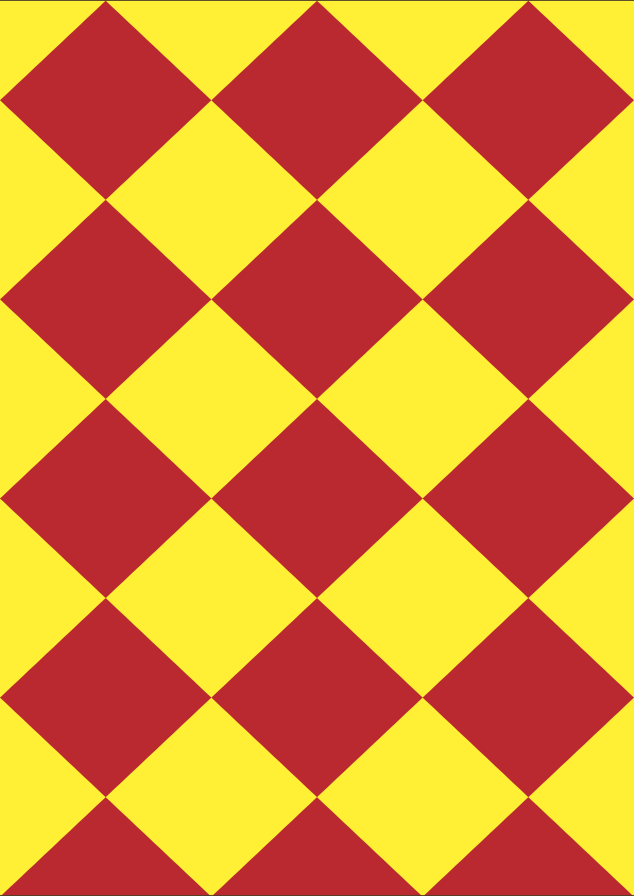
Give the GLSL for this pattern, as a WebGL 2 fragment shader.

```glsl
#version 300 es
precision highp float;
// Harlequin check: red diamonds touching tip to tip on a yellow ground.

#define REPEATS vec2(3.0, 4.5)        // diamonds across and down
#define TOP_OFFSET 0.0008             // gap above the first row, in canvas heights
#define RED vec3(0.73, 0.16, 0.19)
#define YELLOW vec3(1.00, 0.94, 0.21)
#define HAIRLINE vec3(0.30, 0.25, 0.15)
#define HAIRLINE_WIDTH 0.0010         // in canvas heights

uniform vec2 u_resolution;
out vec4 fragColor;

// Positive inside a diamond that spans the whole unit cell.
float diamond(vec2 cell) {
    vec2 p = abs(cell - 0.5);
    return 0.5 - p.x - p.y;
}

void main() {
    vec2 uv = gl_FragCoord.xy / u_resolution;

    // Rows are counted from the top, so the half row falls at the bottom.
    vec2 grid = vec2(uv.x, 1.0 - uv.y - TOP_OFFSET) * REPEATS;

    // One pixel measured across the slanted edge, for smoothing.
    float pixel = length(REPEATS / u_resolution);
    float coverage = clamp(diamond(fract(grid)) / pixel + 0.5, 0.0, 1.0);
    vec3 color = mix(YELLOW, RED, coverage);

    // Faint hairline along the top and bottom borders.
    float border = min(uv.y, 1.0 - uv.y);
    float line = clamp((HAIRLINE_WIDTH - border) * u_resolution.y + 0.5, 0.0, 1.0);
    color = mix(color, HAIRLINE, line);

    fragColor = vec4(color, 1.0);
}
```
